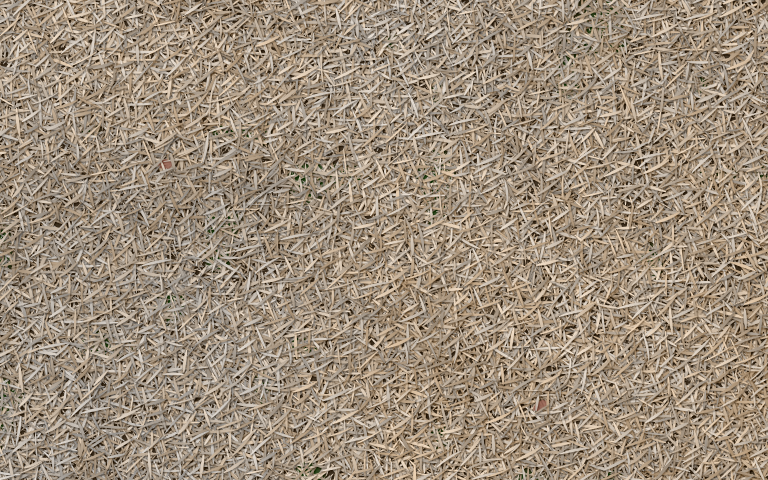
Reproduce this texture procedurally as a Shadertoy shader.

```glsl
// Dry straw-coloured lawn: thin, bent blades lying in all directions.
// Each layer is a turned grid of long narrow cells with one blade per cell;
// layers stack from the soil up and shade those below. Canvas height = 1.

const int   LAYERS       = 22;
const vec2  CELL         = vec2(0.074, 0.020);  // along and across the blades
const vec2  HALF_LENGTH  = vec2(0.016, 0.031);  // shortest and longest
const float HALF_WIDTH   = 0.0026;
const float MARGIN       = 0.004;   // free space at the cell ends
const float TURN         = 1.9416;  // angle between layers, golden part of pi
const float MAX_SLOPE    = 0.35;
const float MAX_BEND     = 3.0;
const float BLADE_TONE   = 0.70;
const float TONE_SPREAD  = 0.27;
const float SOIL_TONE    = 0.15;
const float SHADOW       = 0.27;
const vec2  SHADOW_SHIFT = vec2(0.0014, -0.0020);
const vec3  STRAW_TINT   = vec3(0.067, 0.0, -0.078);
const vec3  GREEN_TINT   = vec3(-0.03, 0.07, -0.09);
const vec3  RUST_TINT    = vec3(0.16, -0.04, -0.10);
const float LEAF_CELL    = 0.24;
const float LEAF_CHANCE  = 0.13;

float hash(vec2 p) {
    return fract(sin(dot(p, vec2(127.1, 311.7))) * 43758.5);
}

vec4 hash4(vec2 p) {
    return fract(sin(dot(p, vec2(127.1, 311.7))) * vec4(43758.5, 22578.1, 19642.3, 35219.7));
}

float noise(vec2 p) {
    vec2 i = floor(p), f = fract(p);
    f = f * f * (3.0 - 2.0 * f);
    return mix(mix(hash(i), hash(i + vec2(1, 0)), f.x),
               mix(hash(i + vec2(0, 1)), hash(i + vec2(1, 1)), f.x), f.y);
}

// Distance to a tapered, sloped and bent blade along x; negative inside
float bladeDistance(vec2 p, float halfLength, float halfWidth, float slope, float bend) {
    float across = p.y + p.x * (slope + bend * p.x);
    float t = p.x / halfLength;
    float taper = halfWidth * (1.0 - 0.65 * min(t * t, 1.0));
    return max(abs(across) - taper, abs(p.x) - halfLength);
}

// Adds one layer of blades to the surface: tone and tint
void addLayer(vec2 uv, float layer, float pixel, float density, float warmth,
              inout float tone, inout vec3 tint) {
    float angle = layer * TURN + 0.6;
    vec2 dir = vec2(cos(angle), sin(angle));
    mat2 toLayer = mat2(dir.x, -dir.y, dir.y, dir.x);
    vec2 q = toLayer * uv + 0.37 * layer;
    vec2 shift = toLayer * SHADOW_SHIFT;
    float home = floor(q.y / CELL.y);

    for (int k = -1; k <= 1; k++) {
        // Every lane of cells slides by its own amount
        float lane = home + float(k);
        float slide = CELL.x * hash(vec2(lane, layer));
        float row = floor((q.x + slide) / CELL.x);
        vec4 r = hash4(vec2(row, lane) + layer * vec2(17.3, 31.9));
        vec4 s = fract(r.wzyx * 57.31 + r.yxwz * 13.7);

        float halfLength = mix(HALF_LENGTH.x, HALF_LENGTH.y, r.w);
        float room = halfLength + MARGIN;
        vec2 center = vec2(row * CELL.x - slide + mix(room, CELL.x - room, r.x),
                           (lane + r.y) * CELL.y);
        vec2 p = q - center;
        float slope = MAX_SLOPE * (r.z * 2.0 - 1.0);
        float bend = MAX_BEND * (s.y * 2.0 - 1.0);

        // Blades thin out and vanish where the growth is sparse
        float width = HALF_WIDTH * mix(0.65, 1.35, s.x);
        width = min(width, 0.03 * (density - s.w));

        float under = bladeDistance(p - shift, halfLength, width, slope, bend);
        tone *= 1.0 - SHADOW * (1.0 - smoothstep(-0.001, 0.0035, under));

        float d = bladeDistance(p, halfLength, width, slope, bend);
        float cover = clamp(0.5 - d / pixel, 0.0, 1.0);
        float shade = BLADE_TONE + TONE_SPREAD * (s.z - 0.5) + 0.05 * p.x / halfLength;
        float golden = warmth + fract(s.x * 7.0 + s.z * 5.0);
        tone = mix(tone, shade, cover);
        tint = mix(tint, STRAW_TINT * golden, cover);
    }
}

// Rare, small russet leaf fragments caught among the blades
void addLeaf(vec2 uv, float pixel, inout float tone, inout vec3 tint) {
    vec2 id = floor(uv / LEAF_CELL);
    vec4 r = hash4(id + 71.0);
    if (r.x > LEAF_CHANCE) return;
    vec2 p = uv - (id + 0.2 + 0.6 * r.yz) * LEAF_CELL;
    float grain = noise(uv * 130.0);
    float d = bladeDistance(p, 0.015, 0.010, r.w - 0.5, 8.0) + 0.003 * (grain - 0.5);
    float cover = 0.85 * clamp(0.5 - d / pixel, 0.0, 1.0);
    tone = mix(tone, 0.36 + 0.15 * grain, cover);
    tint = mix(tint, RUST_TINT, cover);
}

void mainImage(out vec4 fragColor, in vec2 fragCoord) {
    vec2 uv = fragCoord / iResolution.y;
    float pixel = 1.0 / iResolution.y;

    // Broad changes in growth and colour
    float density = 0.68 + 0.65 * noise(uv * 9.0 + 4.0);
    float warmth = 0.28 + 0.35 * noise(uv * 2.3 + 8.0) + 0.12 * (uv.x - 0.8);

    // Soil with a few living green spots
    float green = smoothstep(0.80, 0.92, noise(uv * 11.0 + 30.0));
    float tone = SOIL_TONE + 0.08 * noise(uv * 60.0);
    vec3 tint = mix(STRAW_TINT * 0.8, GREEN_TINT, green);

    for (int i = 0; i < LAYERS; i++) {
        if (i == LAYERS - 4) addLeaf(uv, pixel, tone, tint);
        addLayer(uv, float(i), pixel, density, warmth, tone, tint);
    }

    tone *= 0.95 + 0.10 * noise(uv * 3.5 + 12.0);
    fragColor = vec4(clamp(tone + tint, 0.0, 1.0), 1.0);
}
```
